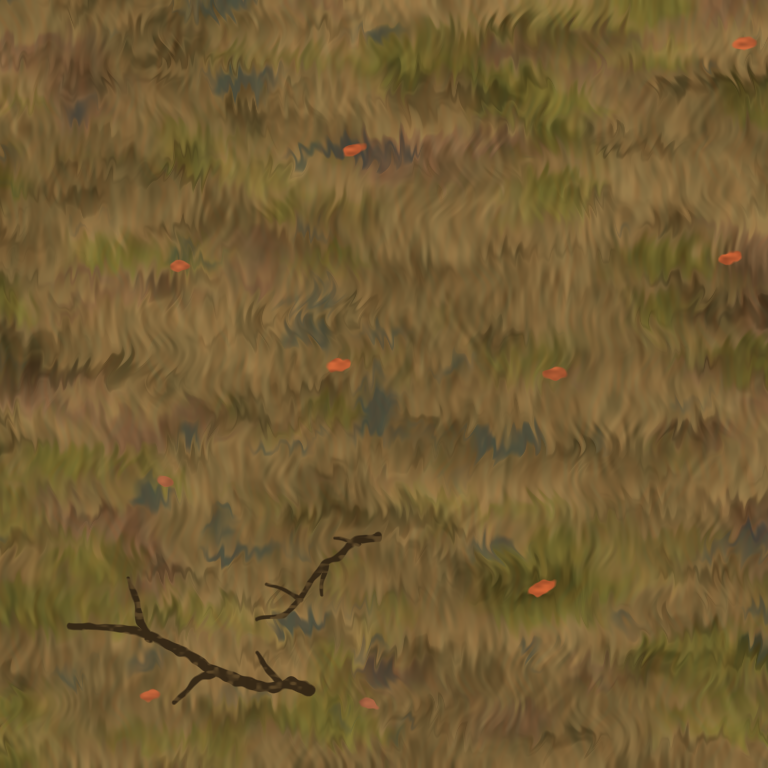
Write a WebGL 1 fragment shader that draws this texture.

```glsl
precision highp float;
// Dry autumn meadow: soft upright grass blades over flat, ragged patches of
// straw, olive, slate and umber, with a few orange leaves and two bent twigs.
// Stretched value noise makes the grass; leaves and twigs are distance masks.

uniform vec2 u_resolution;

#define BLADE_SCALE vec2(165.0, 36.0)
#define PATCH_SCALE vec2(7.0, 17.0)
#define BLADE_CONTRAST 0.75
#define PATCH_CONTRAST 0.85
#define TUFT_SHADE 0.42
#define LEAF_SIZE vec2(0.021, 0.0095)
#define LEAF_COUNT 10
#define SHADOW vec3(0.30, 0.237, 0.122)
#define STRAW vec3(0.555, 0.443, 0.262)
#define SLATE vec3(0.25, 0.27, 0.225)
#define ORANGE vec3(0.72, 0.34, 0.18)
#define BARK vec3(0.19, 0.14, 0.075)

float hash(vec2 p) {
  vec3 q = fract(vec3(p.xyx) * 0.1031);
  q += dot(q, q.yzx + 33.33);
  return fract((q.x + q.y) * q.z);
}

float noise(vec2 p) {
  vec2 cell = floor(p), f = fract(p);
  f = f * f * (3.0 - 2.0 * f);
  float low = mix(hash(cell), hash(cell + vec2(1.0, 0.0)), f.x);
  float high = mix(hash(cell + vec2(0.0, 1.0)), hash(cell + 1.0), f.x);
  return mix(low, high, f.y);
}

float fbm(vec2 p) {
  float sum = 0.0, weight = 0.55;
  for (int i = 0; i < 3; i++) {
    sum += weight * noise(p);
    p = p * 2.03 + 17.3;
    weight *= 0.5;
  }
  return sum / 0.9625;
}

// Narrow upright strokes whose lean wanders from tuft to tuft
float blades(vec2 p, float seed) {
  float lean = noise(p * vec2(14.0, 24.0) + seed) - 0.5;
  return noise((p + vec2(0.032 * lean, 0.0)) * BLADE_SCALE + seed);
}

// Tapered, knotted stroke from a to b
float branch(vec2 p, vec2 a, vec2 b, float width, float bend) {
  vec2 axis = b - a;
  float len = length(axis);
  axis /= len;
  float along = dot(p - a, axis), t = clamp(along / len, 0.0, 1.0);
  float across = dot(p - a, vec2(-axis.y, axis.x));
  across -= bend * sin(t * 6.2832) + 0.012 * (noise(vec2(along * 38.0, len * 90.0)) - 0.5);
  float radius = width * mix(1.0, 0.45, t) * (0.65 + 0.7 * noise(p * 95.0));
  float d = length(vec2(along - t * len, across)) - radius;
  return 1.0 - smoothstep(-0.0012, 0.0016, d);
}

// A main branch with short side spurs
float twig(vec2 p, vec2 a, vec2 b, float width, float bend) {
  float mask = branch(p, a, b, width, bend);
  for (int i = 0; i < 3; i++) {
    float k = float(i), t = 0.12 + 0.28 * k;
    vec2 axis = b - a, side = vec2(-axis.y, axis.x) * (mod(k, 2.0) * 2.0 - 1.0);
    vec2 root = a + axis * t + normalize(vec2(-axis.y, axis.x)) * bend * sin(t * 6.2832);
    vec2 tip = root + axis * 0.13 + side * (0.1 + 0.06 * k);
    mask = max(mask, branch(p, root, tip, width * 0.65, 0.0));
  }
  return mask;
}

vec3 grass(vec2 p) {
  float fine = blades(p, 3.0), broad = blades(p * 0.7, 41.0);
  vec2 ragged = p + vec2(0.0, 0.032 * (fine - 0.5));
  float stroke = 0.5 * (fine + broad) - 0.5;
  float tuft = smoothstep(0.58, 0.84, fbm(ragged * vec2(9.0, 27.0) + 61.0));
  float tone = 0.71 + BLADE_CONTRAST * stroke - TUFT_SHADE * tuft;
  tone += PATCH_CONTRAST * (fbm(ragged * PATCH_SCALE + 9.0) - 0.5);
  vec3 col = mix(SHADOW, STRAW, clamp(tone, -0.25, 1.15));

  // Hue patches: olive growth, bluish hollows, reddish dead stems
  float olive = smoothstep(0.5, 0.78, fbm(ragged * vec2(7.0, 15.0) + 83.0));
  float slate = smoothstep(0.66, 0.86, fbm(ragged * vec2(10.0, 21.0) + 127.0));
  float umber = smoothstep(0.6, 0.82, fbm(ragged * vec2(6.0, 16.0) + 151.0));
  col *= mix(vec3(1.0), vec3(0.87, 0.97, 0.72), olive);
  col = mix(col, SLATE, 0.75 * slate);
  col *= mix(vec3(1.0), vec3(0.9, 0.84, 0.93), umber);
  return col + vec3(0.03, -0.01, -0.015) * (blades(p, 77.0) - 0.5);
}

void main() {
  vec2 p = gl_FragCoord.xy / u_resolution.y;
  vec3 col = grass(p);

  // Fallen leaves, from bright orange to faded rose
  for (int i = 0; i < LEAF_COUNT; i++) {
    float k = float(i), pick = hash(vec2(k, 5.0));
    vec2 center = fract(vec2(0.7549, 0.5698) * k + vec2(0.44, 0.525));
    vec2 q = p - center;
    q.y += q.x * (pick - 0.5) * 0.6;
    q /= LEAF_SIZE * (0.7 + 0.35 * hash(vec2(k, 9.0)));
    float edge = length(q) + 0.25 * abs(q.x) + 0.5 * (noise(p * 130.0) - 0.5);
    vec3 tint = mix(ORANGE, vec3(0.57, 0.35, 0.25), pick * pick);
    tint *= 0.85 + 0.35 * noise(p * vec2(90.0, 190.0));
    col = mix(col, tint, 0.92 * (1.0 - smoothstep(0.8, 1.15, edge)));
  }

  // Twigs with lighter flecks of bark
  float wood = twig(p, vec2(0.405, 0.105), vec2(0.09, 0.183), 0.0085, 0.012);
  wood = max(wood, twig(p, vec2(0.49, 0.302), vec2(0.335, 0.193), 0.0052, -0.012));
  vec3 bark = BARK + vec3(0.15, 0.12, 0.07) * smoothstep(0.5, 0.9, noise(p * vec2(110.0, 200.0)));
  gl_FragColor = vec4(mix(col, bark, 0.93 * wood), 1.0);
}
```
